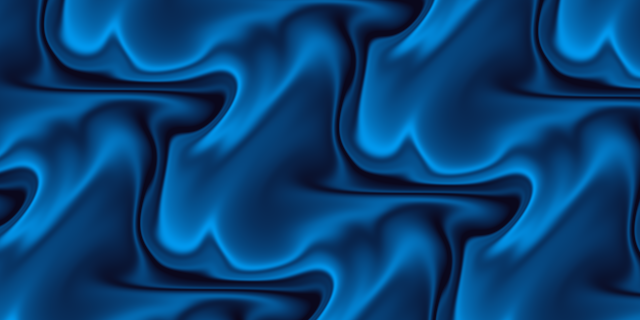
A Shadertoy shader for this background:

```glsl
// Alternating shears, stronger across the ribbons than along them
vec2 foldPlane(vec2 q) {
    for (float n = 1.0; n < 3.5; n++) {
        float bend = 1.35 * pow(n, -1.35);
        q.x += bend * sin(n * q.y + 1.7 * n);
        q.y += 0.65 * bend * sin(n * q.x + 0.9 * n);
    }
    return q;
}

// Crowds the phase into tight pleats between wide calm plateaus
float pleat(vec2 q) {
    float drift = 0.8 * sin(q.y);
    float phase = q.x;
    phase += 0.78 * sin(phase + drift);
    phase += 0.66 * sin(phase + drift);
    return phase;
}

// Sine with a steep rise and a slow fall
float skewedWave(float phase) {
    return sin(phase + 0.6 * sin(phase));
}

// Near-black navy up to bright azure
vec3 silkColor(float light) {
    vec3 navy = vec3(0.04, 0.03, 0.11);
    vec3 slope = vec3(-0.02, 0.30, 0.54);
    vec3 curve = vec3(-0.01, 0.15, 0.13);
    return navy + light * (slope + light * curve);
}

void mainImage(out vec4 fragColor, in vec2 fragCoord) {
    vec2 uv = fragCoord / iResolution.y;

    // Tilted square lattice, one cell per full turn of phase
    vec2 q = 9.1 * mat2(0.9, -0.435, 0.435, 0.9) * uv;
    q = foldPlane(q);

    // Broad ribbons with parallel fine bands
    float phase = pleat(q);
    float light = 0.53
        + 0.34 * sin(phase - 0.35 + 0.4 * sin(q.y))
        + 0.31 * skewedWave(3.0 * phase + 2.0 * q.y + 1.0);

    fragColor = vec4(silkColor(clamp(light, 0.0, 1.2)), 1.0);
}
```
